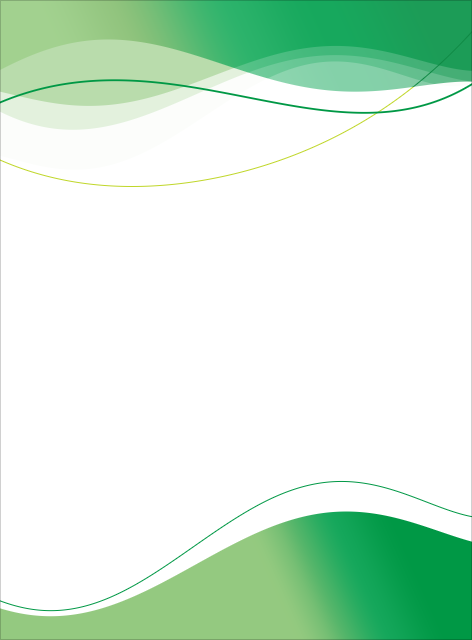
Reproduce this background procedurally as a WebGL 2 fragment shader.

```glsl
#version 300 es
precision highp float;
// White page with green waves, translucent ribbons and fine lines at top and bottom.

#define PAGE vec2(566.0, 768.0)      // design units spanning the canvas
#define BOLD_LINE 2.2
#define FINE_LINE 1.2
#define TILT 0.45                    // slant of the colour gradients
#define PALE vec3(0.635, 0.82, 0.56)
#define LEAF vec3(0.58, 0.79, 0.50)
#define FRESH vec3(0.18, 0.705, 0.425)
#define EMERALD vec3(0.09, 0.66, 0.365)
#define DEEP vec3(0.0, 0.595, 0.27)
#define LIME vec3(0.75, 0.84, 0.16)

uniform vec2 u_resolution;
out vec4 fragColor;

// Smooth curve through six evenly spaced heights (Newton forward differences).
float curve(float x, vec3 left, vec3 right) {
    float d[6] = float[6](left.x, left.y, left.z, right.x, right.y, right.z);
    float s = 5.0 * x / PAGE.x;
    float term = 1.0;
    float height = d[0];
    for (int order = 1; order < 6; order++) {
        for (int i = 0; i < 6 - order; i++) d[i] = d[i + 1] - d[i];
        term *= (s - float(order - 1)) / float(order);
        height += term * d[0];
    }
    return height;
}

// Signed distance below a curve, in output pixels.
float below(vec2 p, vec3 left, vec3 right) {
    float f = p.y - curve(p.x, left, right);
    return f / max(length(vec2(dFdx(f), dFdy(f))), 1e-5);
}

float fill(float d) {
    return clamp(d + 0.5, 0.0, 1.0);
}

// Coverage of a line whose width is given in design units.
float stroke(float d, float width) {
    float halfWidth = 0.5 * width * u_resolution.x / PAGE.x;
    return clamp(min(d + 0.5, halfWidth) - max(d - 0.5, -halfWidth), 0.0, 1.0);
}

vec3 headerColor(vec2 p) {
    float t = p.x - TILT * (p.y - 50.0);
    vec3 c = mix(PALE, LEAF * 0.96, smoothstep(60.0, 190.0, t));
    c = mix(c, FRESH, smoothstep(150.0, 300.0, t));
    c = mix(c, EMERALD, smoothstep(270.0, 400.0, t));
    return mix(c, vec3(0.11, 0.61, 0.34), smoothstep(400.0, 540.0, t));
}

vec3 footerColor(vec2 p) {
    float t = p.x - TILT * (p.y - 700.0);
    vec3 c = mix(LEAF, vec3(0.40, 0.725, 0.43), smoothstep(325.0, 390.0, t));
    c = mix(c, EMERALD, smoothstep(360.0, 440.0, t));
    return mix(c, DEEP, smoothstep(420.0, 510.0, t));
}

void main() {
    vec2 uv = gl_FragCoord.xy / u_resolution;
    vec2 p = vec2(uv.x, 1.0 - uv.y) * PAGE;

    // Header wave and the three ribbon edges that cross it
    float header = fill(below(p, vec3(84, 48, 64), vec3(99, 109, 98)));
    float inner = fill(below(p, vec3(110, 127, 102), vec3(63, 60, 85)));
    float middle = fill(below(p, vec3(134, 154, 117), vec3(74, 71, 98)));
    float outer = fill(below(p, vec3(187, 202, 152), vec3(86, 81, 100)));

    // Ribbons lighten the header and tint the white page beneath it
    vec3 green = headerColor(p);
    green = mix(green, vec3(1.0), 0.18 * inner);
    green = mix(green, vec3(1.0), 0.17 * middle);
    green = mix(green, vec3(1.0), 0.22 * outer);
    vec3 page = mix(vec3(1.0), LEAF, 0.03 * (1.0 - outer));
    page = mix(page, LEAF, 0.24 * (1.0 - middle));
    page = mix(page, LEAF, 0.53 * (1.0 - inner));
    vec3 color = mix(green, page, header);

    // Footer wave
    float footer = fill(below(p, vec3(730, 732.5, 682), vec3(627, 617, 650)));
    color = mix(color, footerColor(p), footer);

    // Lines: lime arc darkens over the header
    float arc = below(p, vec3(192, 221.5, 219), vec3(191, 135, 38));
    vec3 arcColor = mix(vec3(0.06, 0.54, 0.27), LIME, header);
    color = mix(color, arcColor, stroke(arc, FINE_LINE));
    float swoop = below(p, vec3(123, 97, 104), vec3(125, 135, 101));
    color = mix(color, DEEP, stroke(swoop, BOLD_LINE));
    float crest = below(p, vec3(721, 724, 660), vec3(592, 583, 620));
    color = mix(color, DEEP, stroke(crest, FINE_LINE));

    // Hairline frame
    vec2 inset = min(p, PAGE - p) * u_resolution / PAGE;
    float frame = stroke(min(inset.x, inset.y), 2.0);
    color *= 1.0 - 0.22 * frame;

    fragColor = vec4(color, 1.0);
}
```
